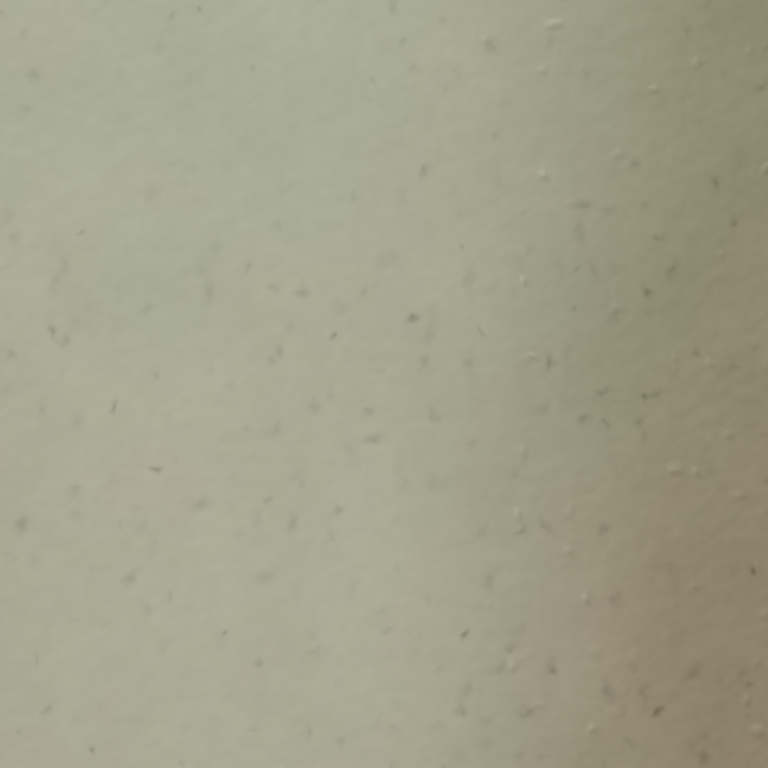
A WebGL 2 fragment shader for this texture:

```glsl
#version 300 es
precision highp float;
// Smooth painted plaster in soft light: a pale grey-green wall falls into a
// broad olive-brown shade on the right. Value noise gives the faint mottling,
// and jittered grids scatter soft dark pits and small raised chips.

uniform vec2 u_resolution;
out vec4 fragColor;

const vec3 LIGHT_TONE = vec3(0.670, 0.672, 0.590);
const vec3 SHADE_TONE = vec3(0.550, 0.527, 0.430);
const vec3 GREEN_TINT = vec3(-0.004, 0.014, 0.008);  // added towards the top
const vec3 PINK_TINT = vec3(0.014, -0.007, 0.000);   // added in broad patches
const float SHADE_START = 0.45;
const float SHADE_END = 1.01;
const float SHADE_LEAN = 0.07;    // shift of the shade from bottom to top
const float CLOUD_AMOUNT = 0.034;
const float GRAIN_AMOUNT = 0.020;
const float RELIEF_AMOUNT = 0.022;
const float PIT_DEPTH = 0.12;
const float SMUDGE_DEPTH = 0.068;
const float CHIP_HEIGHT = 0.060;

float hash(vec2 p) {
  return fract(sin(dot(p, vec2(127.1, 311.7))) * 43758.5453);
}

float valueNoise(vec2 p) {
  vec2 cell = floor(p);
  vec2 f = fract(p);
  f = f * f * (3.0 - 2.0 * f);
  float low = mix(hash(cell), hash(cell + vec2(1.0, 0.0)), f.x);
  float high = mix(hash(cell + vec2(0.0, 1.0)), hash(cell + 1.0), f.x);
  return mix(low, high, f.y);
}

// Layered noise, centred on zero
float fbm(vec2 p) {
  float sum = 0.0;
  float weight = 0.5;
  for (int i = 0; i < 4; i++) {
    sum += weight * (valueNoise(p) - 0.5);
    p = mat2(0.8, 0.6, -0.6, 0.8) * p * 2.03 + 17.3;
    weight *= 0.5;
  }
  return sum;
}

// Soft ragged spots on a jittered grid; lean is the mean angle of the long axis
float flecks(vec2 uv, float cells, float density, float radius, float lean, float seed) {
  vec2 home = floor(uv * cells);
  vec2 warp = vec2(valueNoise(uv * 110.0 + seed), valueNoise(uv * 110.0 - seed)) - 0.5;
  float sum = 0.0;
  for (int y = -1; y <= 1; y++) {
    for (int x = -1; x <= 1; x++) {
      vec2 id = home + vec2(x, y);
      vec2 key = id + seed;
      float present = step(hash(key + 3.1), density);
      vec2 centre = (id + vec2(hash(key + 7.7), hash(key + 13.9))) / cells;
      float angle = lean + (hash(key + 21.3) - 0.5) * 2.2;
      vec2 axis = vec2(cos(angle), sin(angle));
      vec2 d = uv - centre + 0.008 * warp;
      float size = radius * mix(0.75, 1.3, hash(key + 31.7));
      float stretch = mix(1.0, 2.1, hash(key + 43.1));
      vec2 local = vec2(dot(d, axis) / stretch, dot(d, vec2(-axis.y, axis.x))) / size;
      float strength = mix(0.25, 1.0, pow(hash(key + 57.9), 2.0));
      sum += present * strength * exp(-dot(local, local));
    }
  }
  return sum;
}

// Fine bumps of the painted surface
float surfaceHeight(vec2 uv) {
  return valueNoise(uv * vec2(55.0, 70.0)) + 0.5 * valueNoise(uv * 120.0 + 41.0);
}

void main() {
  vec2 uv = gl_FragCoord.xy / u_resolution;

  // Broad light falloff and colour drift
  float across = uv.x - SHADE_LEAN * (uv.y - 0.5) + 0.04 * fbm(uv * 3.0 + 5.0);
  float shade = smoothstep(SHADE_START, SHADE_END, across);
  vec3 colour = mix(LIGHT_TONE, SHADE_TONE, shade);
  colour += GREEN_TINT * (uv.y - 0.5) * (1.0 + 1.2 * shade);
  colour += PINK_TINT * fbm(uv * 5.0 + 29.0) * 1.5;

  // Mottling and fine relief, lit from the upper left
  float relief = surfaceHeight(uv) - surfaceHeight(uv + vec2(-0.004, 0.004));
  colour += CLOUD_AMOUNT * fbm(uv * 8.0);
  colour += GRAIN_AMOUNT * fbm(uv * vec2(50.0, 65.0) + 11.0);
  colour += RELIEF_AMOUNT * relief * mix(0.6, 1.0, shade);

  // Dark pits and fainter smudges, gathered in loose patches
  float patches = smoothstep(0.3, 0.7, valueNoise(uv * 5.0 + 61.0));
  float pits = flecks(uv, 12.0, 0.32, 0.0042, 1.2, 10.0);
  float smudges = flecks(uv, 24.0, 0.42, 0.0060, 1.0, 80.0) * mix(0.35, 1.0, patches);
  colour -= vec3(1.0, 0.97, 0.92) * (PIT_DEPTH * pits + SMUDGE_DEPTH * smudges);

  // Raised chips in the shaded side, each with a shadow below
  float chipZone = smoothstep(0.48, 0.75, uv.x);
  float chips = flecks(uv, 17.0, 0.32, 0.0044, 0.6, 150.0);
  float chipShadow = flecks(uv + vec2(-0.005, 0.007), 17.0, 0.32, 0.0048, 0.6, 150.0);
  colour += CHIP_HEIGHT * chipZone * (chips - 0.9 * chipShadow);

  fragColor = vec4(clamp(colour, 0.0, 1.0), 1.0);
}
```
